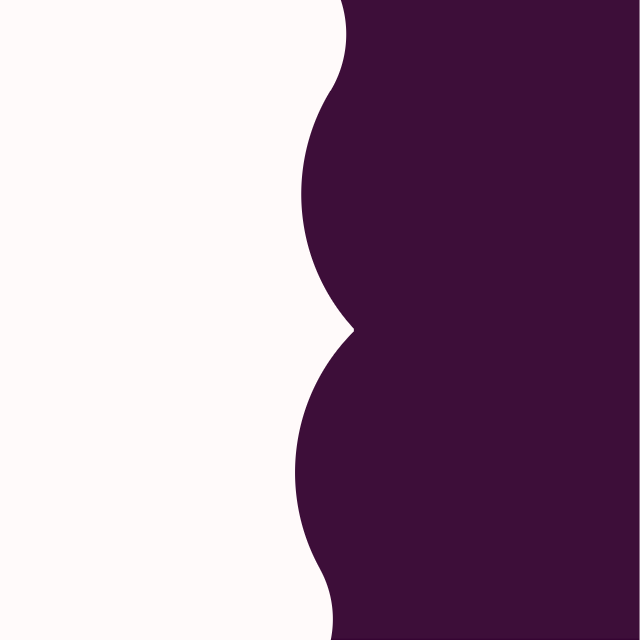
A WebGL 1 fragment shader for this background:

```glsl
precision highp float;
// Pale left half and deep plum right half, split by a scalloped edge of smooth arcs.

uniform vec2 u_resolution;

#define PALE vec3(1.0, 0.98, 0.98)
#define PLUM vec3(0.24, 0.053, 0.225)
#define DARK_PLUM vec3(0.21, 0.02, 0.20)
// Arcs as centre x, centre y, radius
#define UPPER_LOBE vec3(0.7806, 0.6966, 0.3099)
#define LOWER_LOBE vec3(0.7715, 0.2617, 0.3105)
#define TOP_BULGE vec3(0.3691, 0.9466, 0.1719)
#define BASE_BULGE vec3(0.3579, 0.0326, 0.1622)
#define CUSP_X 0.5529
#define RIGHT_RIM 0.0007
#define BASE_RIM 0.0022

// Plum lobe extended to the right: positive inside
float lobe(vec2 p, vec3 arc) {
  return arc.z - length(vec2(min(p.x - arc.x, 0.0), p.y - arc.y));
}

// Pale bulge extended to the left: positive outside
float bulge(vec2 p, vec3 arc) {
  return length(vec2(max(p.x - arc.x, 0.0), p.y - arc.y)) - arc.z;
}

// Height at which a lobe and a bulge touch
float joinHeight(vec3 a, vec3 b) {
  return mix(a.y, b.y, a.z / (a.z + b.z));
}

// Signed distance to the scalloped edge, positive on the plum side
float plumSide(vec2 p) {
  float d = max(lobe(p, UPPER_LOBE), lobe(p, LOWER_LOBE));
  d = max(d, p.x - CUSP_X); // blunt the cusp
  if (p.y > joinHeight(UPPER_LOBE, TOP_BULGE)) d = bulge(p, TOP_BULGE);
  if (p.y < joinHeight(LOWER_LOBE, BASE_BULGE)) d = bulge(p, BASE_BULGE);
  return d;
}

void main() {
  float pixel = 1.0 / u_resolution.y;
  vec2 p = gl_FragCoord.xy * pixel;
  float aspect = u_resolution.x * pixel;

  // Plum field with a thin darker rim at the base
  float baseRim = clamp((BASE_RIM - p.y) / pixel + 0.5, 0.0, 1.0);
  vec3 field = mix(PLUM, DARK_PLUM, baseRim);

  // Scalloped boundary, smoothed over one pixel
  float cover = clamp(plumSide(p) / pixel + 0.5, 0.0, 1.0);

  // Hairline of pale ground along the right side
  cover *= clamp((aspect - RIGHT_RIM - p.x) / pixel + 0.5, 0.0, 1.0);

  gl_FragColor = vec4(mix(PALE, field, cover), 1.0);
}
```
